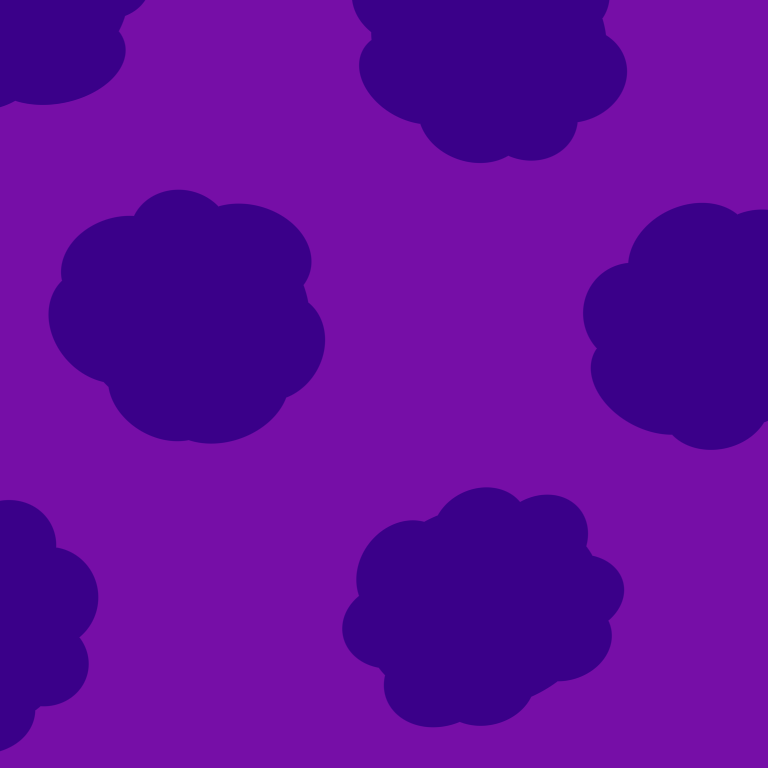
Give the GLSL for this pattern, as a WebGL 2 fragment shader.

```glsl
#version 300 es
precision highp float;

uniform vec2 u_resolution;
out vec4 fragColor;

float hash(vec2 cell, float seed) {
    return fract(sin(dot(cell, vec2(127.1, 311.7)) + seed * 74.7) * 43758.5453);
}

vec2 rotate(vec2 p, float angle) {
    float c = cos(angle), s = sin(angle);
    return vec2(c * p.x + s * p.y, c * p.y - s * p.x);
}

// Approximate signed distance to an ellipse
float ellipse(vec2 p, vec2 radii) {
    float k = length(p / radii);
    return k * (k - 1.0) / max(length(p / (radii * radii)), 1e-4);
}

// Round core ringed by uneven, tilted lobes that meet in cusps
float cloud(vec2 p, vec2 cell) {
    p = rotate(p, 0.7 * (hash(cell, 1.0) - 0.5));
    p /= mix(vec2(0.18, 0.175), vec2(0.212, 0.143), hash(cell, 2.0));

    float dist = length(p) - 0.82;
    float lobes = 6.0 + floor(4.0 * hash(cell, 3.0));
    for (float k = 0.0; k < lobes; k++) {
        float seed = 10.0 + 4.0 * k;
        float angle = 6.2832 * (k + 0.5 * (hash(cell, seed) - 0.5)) / lobes;
        float tilt = hash(cell, seed + 1.0) - 0.5;
        float width = 2.9 / lobes * mix(0.85, 1.2, hash(cell, seed + 2.0));
        float depth = mix(0.32, 0.4, hash(cell, seed + 3.0));
        vec2 q = rotate(p, angle) - vec2(0.62, 0.0);
        dist = min(dist, ellipse(rotate(q, tilt), vec2(depth, width)));
    }
    return dist * 0.17;
}

// Clouds scattered on jittered, staggered rows
float cloudField(vec2 p) {
    vec2 spacing = vec2(0.65, 0.395);
    float dist = 1.0;
    for (float j = -1.0; j <= 1.0; j++) {
        float row = round((p.y - 0.19) / spacing.y) + j;
        vec2 origin = vec2(0.25 * mod(row, 2.0), 0.19);
        for (float i = -1.0; i <= 1.0; i++) {
            vec2 cell = vec2(round((p.x - origin.x) / spacing.x) + i, row);
            vec2 jitter = vec2(hash(cell, 4.0), hash(cell, 5.0)) - 0.5;
            vec2 center = origin + cell * spacing + jitter * vec2(0.09, 0.07);
            dist = min(dist, cloud(p - center, cell));
        }
    }
    return dist;
}

void main() {
    vec2 p = gl_FragCoord.xy / u_resolution.y;
    float pixel = 1.0 / u_resolution.y;

    vec3 purple = vec3(0.463, 0.055, 0.655);
    vec3 indigo = vec3(0.227, 0.0, 0.537);
    float coverage = 1.0 - smoothstep(-0.7 * pixel, 0.7 * pixel, cloudField(p));
    fragColor = vec4(mix(purple, indigo, coverage), 1.0);
}
```
